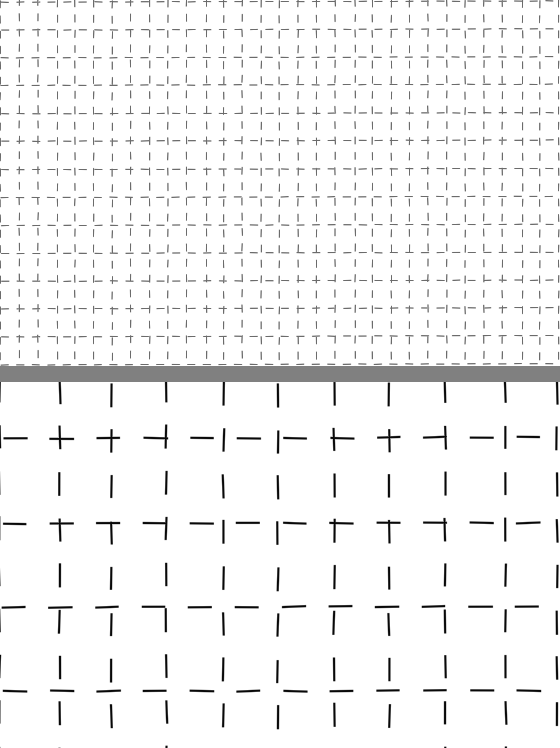
Top: the whole. Bottom: its middle third, enlarged.
A WebGL 2 fragment shader for this pattern:

```glsl
#version 300 es
precision highp float;

uniform vec2 u_resolution;
out vec4 fragColor;

// All lengths are fractions of the canvas width.
const vec3 PAPER = vec3(1.0);
const vec3 INK = vec3(0.03);
const float LINE_WIDTH = 0.00128;
const float COLUMN_GAP = 0.0332;
const float ROW_GAP = 0.04987;
const float ROW_SLOPE = -0.0022;

float hash(vec2 p) {
    vec3 q = fract(vec3(p.xyx) * 0.1031);
    q += dot(q, q.yzx + 33.33);
    return fract((q.x + q.y) * q.z);
}

// Random value in -1..1
float signedHash(vec2 p) {
    return hash(p) * 2.0 - 1.0;
}

// Box-filtered coverage of a centred band
float band(float d, float width, float blur) {
    float h = 0.5 * width;
    float r = 0.5 * blur;
    return max(min(d + r, h) - max(d - r, -h), 0.0) / blur;
}

// Dashed line with a slight wobble on every dash
float dashes(float across, float along, float period, float dashLength, float seed, float blur) {
    float s = along - 0.5 * dashLength;
    float k = floor(s / period + 0.5);
    vec2 id = vec2(k + 7.0, seed);
    float a = s - k * period - 0.0003 * signedHash(id);
    float tilt = 0.04 * signedHash(id + 31.7);
    float shift = 0.0003 * signedHash(id + 67.3);
    float size = dashLength * (1.0 + 0.03 * signedHash(id + 91.1));
    return band(across - shift - tilt * a, LINE_WIDTH, blur) * band(a, size, blur);
}

// Vertical lines: every 25/3 columns one stands further right
float columns(vec2 p, float blur) {
    float i = floor((p.x - 0.001) / COLUMN_GAP + 0.5);
    float seed = i + 101.0;
    float bump = 0.0021 * step(mod(i - 2.17, 25.0 / 3.0), 1.0);
    float x = 0.001 + i * COLUMN_GAP + bump + 0.0007 * signedHash(vec2(seed, 3.0));
    float start = -0.0015 + 0.0025 * signedHash(vec2(seed, 5.0));
    return dashes(p.x - x, p.y - start, 0.02734, 0.014, seed, blur);
}

// Horizontal lines: gently rising to the right
float rows(vec2 p, float blur) {
    float y = p.y - 0.0034 - ROW_SLOPE * p.x;
    float i = floor(y / ROW_GAP + 0.5);
    float seed = i + 211.0;
    float offset = 0.0006 * signedHash(vec2(seed, 9.0));
    float start = 0.0015 + 0.0006 * signedHash(vec2(seed, 13.0));
    return dashes(y - i * ROW_GAP - offset, p.x - start, 1.0 / 36.0, 0.0143, seed, blur);
}

void main() {
    // Rows are counted from the top edge
    vec2 p = vec2(gl_FragCoord.x, u_resolution.y - gl_FragCoord.y) / u_resolution.x;
    float blur = 1.2 / u_resolution.x;
    float ink = max(columns(p, blur), rows(p, blur));
    fragColor = vec4(mix(PAPER, INK, ink), 1.0);
}
```
